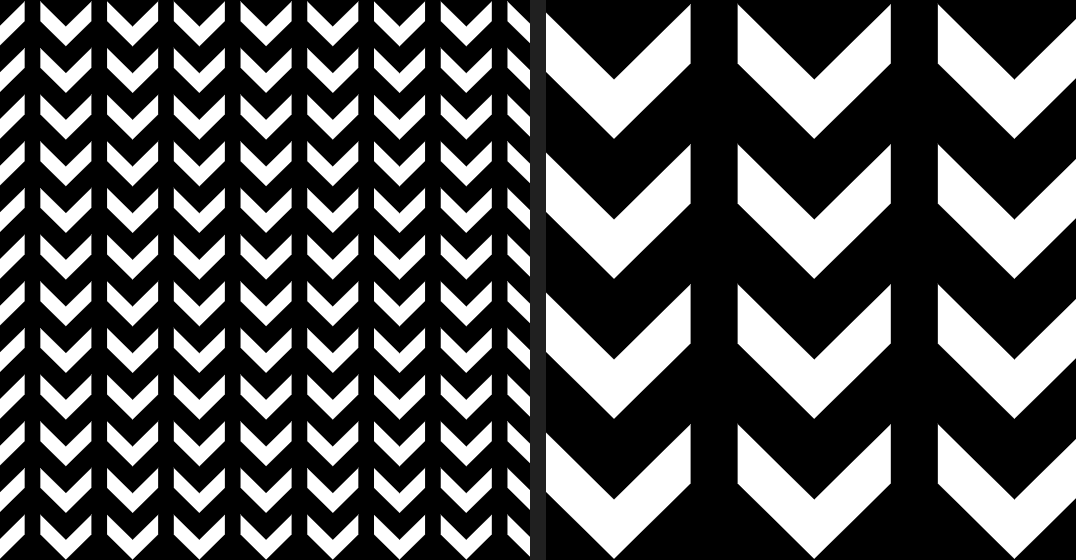
Left, the full canvas; right, a detail of the centre.
A WebGL 1 fragment shader for this pattern:

```glsl
precision highp float;

uniform vec2 u_resolution;

// Signed distance to a downward chevron whose tip sits near the cell floor
float chevronDistance(vec2 p) {
    float rise = p.y - 0.985 * abs(p.x);
    float band = (abs(rise - 0.22) - 0.212) * 0.712;
    float sides = abs(p.x) - 0.547;
    return max(band, sides);
}

void main() {
    // One unit is one row; twelve rows fill the height
    float unitsPerPixel = 12.0 / u_resolution.y;
    vec2 position = (gl_FragCoord.xy - vec2(0.5 * u_resolution.x, 0.0)) * unitsPerPixel;

    // Columns repeat about a centre slightly right of the canvas middle
    float columnPitch = 1.43;
    vec2 cell = vec2(
        mod(position.x - 0.023 + 0.5 * columnPitch, columnPitch) - 0.5 * columnPitch,
        fract(position.y));

    // Edge smoothing one pixel wide
    float coverage = clamp(0.5 - chevronDistance(cell) / unitsPerPixel, 0.0, 1.0);

    vec3 black = vec3(0.0);
    vec3 white = vec3(1.0);
    gl_FragColor = vec4(mix(black, white, coverage), 1.0);
}
```
